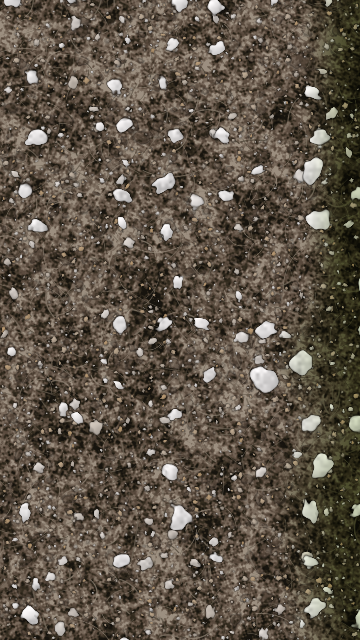
Give the GLSL for this texture, as a Shadertoy shader.

```glsl
// Potting soil seen from above: crumbly brown earth with fibres, tan grit and
// white perlite. Rotated noise octaves make the earth; jittered grid cells
// scatter the fibres and stones; the right edge falls into greenish shade.

const vec3 DARK_EARTH  = vec3(0.20, 0.17, 0.12);
const vec3 BROWN_EARTH = vec3(0.35, 0.29, 0.24);
const vec3 PALE_EARTH  = vec3(0.47, 0.41, 0.355);
const vec3 DRY_EARTH   = vec3(0.61, 0.56, 0.50);
const vec3 TAN_GRIT    = vec3(0.74, 0.61, 0.45);
const vec3 GREY_GRIT   = vec3(0.76, 0.72, 0.68);
const vec3 PERLITE     = vec3(0.92, 0.91, 0.91);
const vec3 SHADE_TINT  = vec3(0.50, 0.55, 0.36);
const vec2 LIGHT_DIR   = vec2(-0.5, 0.85);
const float EARTH_CONTRAST = 2.7;
const float EARTH_LEVEL = 0.54;
const float EDGE = 0.0017;       // edge softness, in canvas widths

struct Grain { float dist; float id; vec2 local; };

float hash(vec2 p) {
    return fract(sin(dot(p, vec2(127.1, 311.7))) * 43758.5);
}

vec2 hash2(vec2 p) {
    return vec2(hash(p + 17.3), hash(p + 51.9));
}

mat2 rotation(float a) {
    float c = cos(a), s = sin(a);
    return mat2(c, s, -s, c);
}

float noise(vec2 p) {
    vec2 i = floor(p), f = fract(p);
    f = f * f * (3.0 - 2.0 * f);
    return mix(mix(hash(i), hash(i + vec2(1, 0)), f.x),
               mix(hash(i + vec2(0, 1)), hash(i + vec2(1, 1)), f.x), f.y);
}

// Signed sum of octaves, weighted towards the fine crumbs
float crumbs(vec2 p) {
    float sum = 0.0, weight = 0.13;
    p *= 9.0;
    for (int i = 0; i < 5; i++) {
        sum += weight * (noise(p) - 0.5);
        p = rotation(0.9) * p * 2.1 + 7.7;
        weight *= 1.23;
    }
    return sum;
}

vec3 earthColor(float tone) {
    vec3 c = DARK_EARTH * mix(0.45, 1.0, smoothstep(-0.1, 0.24, tone));
    c = mix(c, BROWN_EARTH, smoothstep(0.20, 0.48, tone));
    c = mix(c, PALE_EARTH, smoothstep(0.48, 0.72, tone));
    return mix(c, DRY_EARTH, smoothstep(0.74, 0.98, tone));
}

// Nearest lumpy stone in a jittered grid; radii are in cells
Grain nearestGrain(vec2 p, float cells, float density, vec2 radii, float seed) {
    Grain g = Grain(1.0, 0.0, vec2(0));
    vec2 q = p * cells;
    for (int j = -1; j <= 1; j++)
    for (int i = -1; i <= 1; i++) {
        vec2 cell = floor(q) + vec2(i, j), key = cell + seed;
        if (hash(key) > density) continue;
        float id = hash(key + 3.1), size = hash(key + 8.7);
        float r = mix(radii.x, radii.y, size * size);
        vec2 offset = q - cell - 0.2 - 0.6 * hash2(key);
        vec2 d = rotation(id * 6.28) * offset / r;
        d.x *= mix(1.0, 1.7, hash(key + 5.3));
        float lump = 0.75 * (noise(d * 1.5 + id * 90.0) - 0.5);
        float dist = (length(d) - 1.0 - lump) * r / cells;
        if (dist < g.dist) g = Grain(dist, id, offset / r);
    }
    return g;
}

// Thin curved strands; x is coverage, y a random tone
vec2 fibres(vec2 p, float cells, float density, float seed) {
    vec2 best = vec2(0), q = p * cells;
    for (int j = -1; j <= 1; j++)
    for (int i = -1; i <= 1; i++) {
        vec2 cell = floor(q) + vec2(i, j), key = cell + seed;
        if (hash(key) > density) continue;
        float id = hash(key + 4.4), size = hash(key + 9.2);
        vec2 d = rotation(id * 6.28) * (q - cell - 0.2 - 0.6 * hash2(key));
        d.y += (size - 0.5) * d.x * d.x;
        d.x = max(abs(d.x) - mix(0.2, 0.8, size), 0.0);
        float width = mix(0.0006, 0.0022, pow(hash(key + 2.6), 3.0));
        float cover = 1.0 - smoothstep(-EDGE, EDGE, length(d) / cells - width);
        if (cover > best.x) best = vec2(cover, size);
    }
    return best;
}

// Lays a stone with contact shadow, rounded light and pitted surface
vec3 layGrain(vec3 under, Grain g, vec3 color, float pits, float shadow) {
    under *= 1.0 - shadow * (1.0 - smoothstep(0.0, 0.007, g.dist));
    float lit = 0.93 + 0.12 * dot(g.local, LIGHT_DIR);
    float rim = mix(0.8, 1.0, smoothstep(0.0, 0.005, -g.dist));
    return mix(under, color * lit * rim * pits, 1.0 - smoothstep(-EDGE, EDGE, g.dist));
}

void mainImage(out vec4 fragColor, in vec2 fragCoord) {
    vec2 p = fragCoord / iResolution.x;

    // Earth, with broad hollows and rounded clods
    float hollow = smoothstep(0.6, 0.9, noise(p * vec2(9.0, 5.0) + 31.0));
    float tone = EARTH_LEVEL + EARTH_CONTRAST * crumbs(p) - 0.14 * hollow;
    vec3 col = earthColor(tone);
    Grain clod = nearestGrain(p, 24.0, 0.4, vec2(0.15, 0.5), 11.0);
    col = layGrain(col, clod, earthColor(0.3 + 0.35 * clod.id + 0.6 * (tone - 0.5)), 1.0, 0.3);

    // Strands of root and bark
    for (int k = 0; k < 3; k++) {
        vec2 f = fibres(p, 9.0 + 9.0 * float(k), 0.65, 20.0 + 13.0 * float(k));
        col = mix(col, mix(DARK_EARTH, DRY_EARTH, f.y), 0.7 * f.x);
    }

    // Shade along the right edge, weaker on the stones
    float shade = smoothstep(0.78, 0.98, p.x + 0.12 * (noise(p * 5.0) - 0.5));
    col *= mix(vec3(1), SHADE_TINT, shade);
    vec3 stoneShade = mix(vec3(1), vec3(0.86, 0.9, 0.78), shade);

    // Fine specks and tan grit
    Grain speck = nearestGrain(p, 56.0, 0.23, vec2(0.13, 0.32), 63.0);
    col = layGrain(col, speck, mix(DRY_EARTH, PERLITE, speck.id) * stoneShade, 1.0, 0.2);
    Grain grit = nearestGrain(p, 32.0, 0.36, vec2(0.12, 0.27), 87.0);
    col = layGrain(col, grit, mix(TAN_GRIT, GREY_GRIT, grit.id) * stoneShade, 1.0, 0.3);

    // Perlite, small then large
    float pits = 1.08 - 0.26 * noise(p * 95.0) * noise(p * 42.0 + 5.0);
    Grain small = nearestGrain(p, 16.0, 0.25, vec2(0.11, 0.30), 105.0);
    col = layGrain(col, small, mix(GREY_GRIT, PERLITE, small.id) * stoneShade, pits, 0.35);
    Grain large = nearestGrain(p, 7.5, 0.47, vec2(0.13, 0.27), 142.0);
    col = layGrain(col, large, PERLITE * stoneShade, pits, 0.45);

    fragColor = vec4(clamp(col, 0.0, 1.0), 1.0);
}
```
